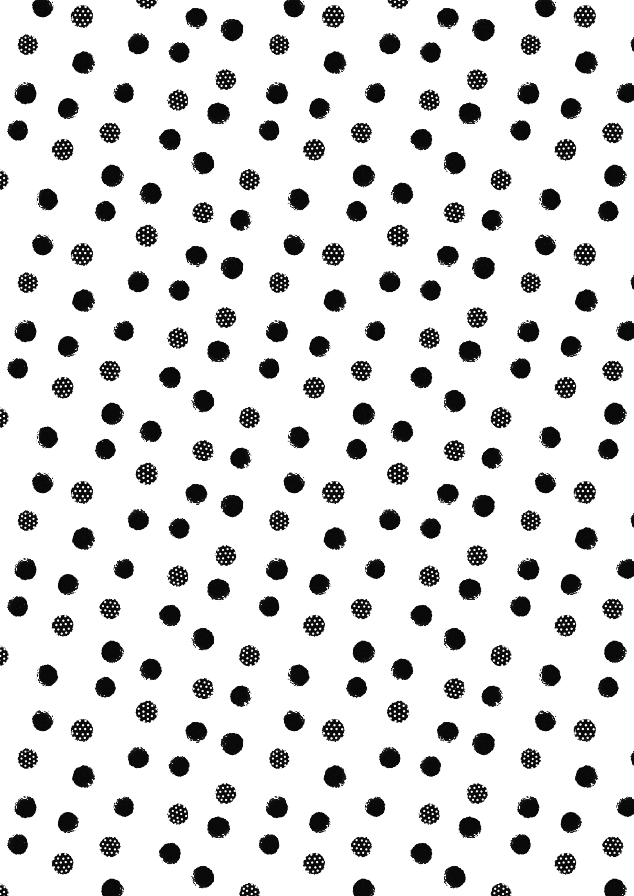
Reproduce this pattern procedurally as a WebGL 2 fragment shader.

```glsl
#version 300 es
precision highp float;
// Hand-inked polka dots on white paper: solid and speckled black dots with
// dry-brush rims. A jittered rank-1 lattice fills one seamless repeating tile;
// the nearest dot is then inked with cellular noise stretched along its rim.

uniform vec2 u_resolution;
out vec4 outColor;

const vec3 PAPER = vec3(1.0);
const vec3 INK = vec3(0.035);
const vec3 THIN_INK = vec3(0.13);

const vec2 TILE = vec2(0.2806, 0.2656);    // repeat size, in canvas heights
const int DOT_COUNT = 27;                  // dots per tile
const float LATTICE_STEP = 5.0;            // lattice generator, near-square cells
const float JITTER = 0.018;                // random shift of each dot
const vec2 RADIUS = vec2(0.0110, 0.0124);  // smallest and largest dot
const float ROUGHNESS = 0.09;              // raggedness of the rim
const float SPECK_SPACING = 0.46;          // in dot radii
const float SPECK_RADIUS = 0.105;          // in dot radii

vec2 hash2(vec2 p) {
    vec2 q = vec2(dot(p, vec2(127.1, 311.7)), dot(p, vec2(269.5, 183.3)));
    return fract(sin(q) * 43758.5);
}

// Distance to the nearest random feature point.
float cellular(vec2 p) {
    vec2 cell = floor(p);
    float nearest = 4.0;
    for (int y = -1; y <= 1; y++) {
        for (int x = -1; x <= 1; x++) {
            vec2 id = cell + vec2(x, y);
            vec2 offset = id + hash2(id) - p;
            nearest = min(nearest, dot(offset, offset));
        }
    }
    return sqrt(nearest);
}

vec2 rotate(vec2 p, float angle) {
    float c = cos(angle), s = sin(angle);
    return vec2(c * p.x + s * p.y, c * p.y - s * p.x);
}

// Staggered grid of small round gaps; returns 1 inside a gap.
float specks(vec2 p, float blur) {
    vec2 grid = p / (SPECK_SPACING * vec2(1.0, 0.87));
    float row = floor(grid.y);
    grid.x += 0.5 * mod(row, 2.0);
    vec2 local = (fract(grid) - 0.5) * SPECK_SPACING * vec2(1.0, 0.87);
    local += (hash2(floor(grid)) - 0.5) * 0.08;
    return 1.0 - smoothstep(-blur, blur, length(local) - SPECK_RADIUS);
}

// p is in dot radii; blur is the half width of an edge in the same unit.
vec4 inkDot(vec2 p, float index, float blur) {
    vec2 seed = hash2(vec2(index, 7.0));
    vec2 shift = 40.0 * seed;
    bool speckled = mod(index, 3.0) < 0.5;

    // Turn so that the dry side of the brush lies along +x.
    p = rotate(p, 6.2832 * seed.x);
    float r = length(p);
    float angle = atan(p.y, p.x + 1e-5);
    float drySide = smoothstep(-0.1, 0.9, cos(angle));
    float dryness = speckled ? 0.45 : mix(0.5, 1.1, seed.y);

    // Ragged outline, rougher where the brush ran dry.
    float ragged = cellular(p * 4.5 + shift) - 0.45;
    float wobble = 0.02 * sin(3.0 * angle + shift.x) + 0.015 * sin(7.0 * angle + shift.y);
    float rim = r - 1.0 + wobble + ROUGHNESS * (1.0 + drySide) * ragged;
    float cover = 1.0 - smoothstep(-blur, blur, rim);

    // Bristle streaks following the rim.
    float streak = cellular(vec2(angle * 2.6, r * 8.0) + shift);
    float wear = dryness * drySide * smoothstep(0.5, 1.0, r);
    cover *= 1.0 - smoothstep(0.95, 1.25, streak + 0.8 * wear);

    if (speckled) cover *= 1.0 - specks(p, blur);
    float thinness = clamp(wear + 0.5 * max(ragged, 0.0), 0.0, 1.0);
    return vec4(mix(INK, THIN_INK, thinness), cover);
}

void main() {
    vec2 uv = gl_FragCoord.xy / u_resolution.y;

    // Find the nearest dot, wrapping around the tile.
    vec2 nearest = TILE;
    float nearestIndex = 0.0;
    for (int i = 0; i < DOT_COUNT; i++) {
        float n = float(i);
        vec2 lattice = fract(vec2(n + 0.5, n * LATTICE_STEP) / float(DOT_COUNT));
        vec2 center = lattice * TILE + (hash2(vec2(n, 3.0)) - 0.5) * JITTER;
        vec2 offset = uv - center;
        offset -= TILE * round(offset / TILE);
        if (dot(offset, offset) < dot(nearest, nearest)) {
            nearest = offset;
            nearestIndex = n;
        }
    }

    // Ink it over the paper.
    float radius = mix(RADIUS.x, RADIUS.y, hash2(vec2(nearestIndex, 11.0)).x);
    float blur = 0.6 / (u_resolution.y * radius);
    vec4 ink = inkDot(nearest / radius, nearestIndex, blur);
    outColor = vec4(mix(PAPER, ink.rgb, ink.a), 1.0);
}
```
